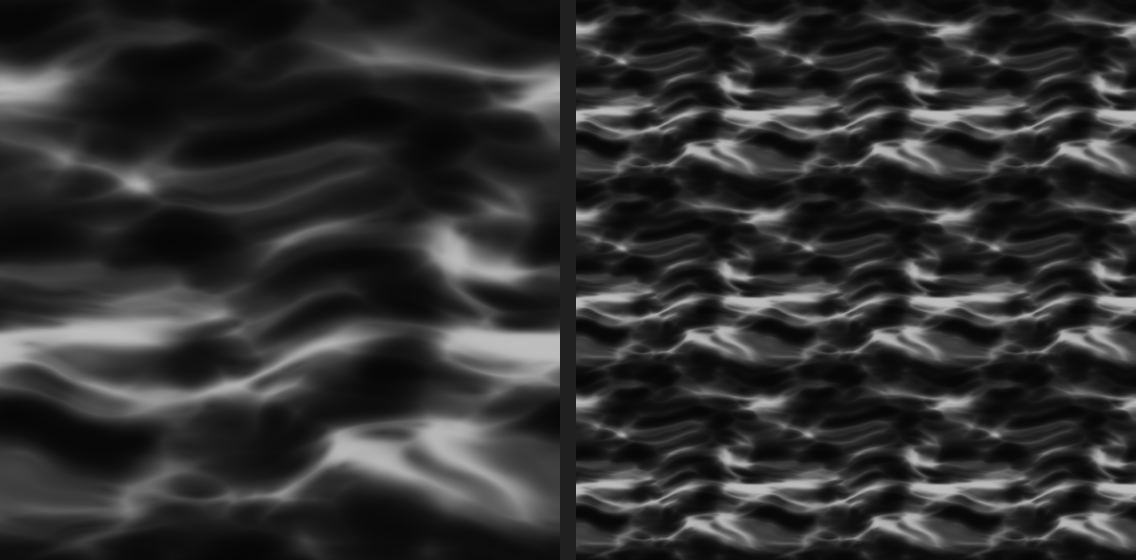
Left, the tile; right, the same tile 3 across and 3 down.
Write a three.js fragment shader that draws this texture.

```glsl
// Tiling grey caustics: stretched light ridges with fine folds around dark, lens-shaped pools.
varying vec2 vUv;

vec2 hash2(vec2 p) {
  vec3 q = fract(p.xyx * vec3(0.1031, 0.1030, 0.0973));
  q += dot(q, q.yzx + 33.33);
  return fract((q.xx + q.yz) * q.zy);
}

// Two channels of smooth value noise that wrap after a whole number of cells
vec2 wrapNoise(vec2 uv, vec2 cells, float seed) {
  vec2 p = uv * cells;
  vec2 base = floor(p);
  vec2 f = p - base;
  f = f * f * f * (f * (f * 6.0 - 15.0) + 10.0);
  vec2 a = hash2(mod(base, cells) + seed);
  vec2 b = hash2(mod(base + vec2(1.0, 0.0), cells) + seed);
  vec2 c = hash2(mod(base + vec2(0.0, 1.0), cells) + seed);
  vec2 d = hash2(mod(base + 1.0, cells) + seed);
  return mix(mix(a, b, f.x), mix(c, d, f.x), f.y);
}

// Smoothed distance to the nearest scattered point, each with its own slope
float poolDistance(vec2 uv, vec2 cells, float seed, float sharpness) {
  vec2 p = uv * cells;
  vec2 base = floor(p);
  float sum = 0.0;
  for (int y = -2; y <= 2; y++) {
    for (int x = -2; x <= 2; x++) {
      vec2 cell = base + vec2(float(x), float(y));
      vec2 id = mod(cell, cells) + seed;
      float slope = mix(0.7, 1.45, hash2(id + 57.0).x);
      float dist = length(cell + hash2(id) - p) * slope;
      sum += exp(-sharpness * dist);
    }
  }
  return max(-log(sum) / sharpness, 0.0);
}

void main() {
  // Bend the plane in three sizes so that ridges curve, fork and lean
  vec2 uv = vUv;
  uv += (wrapNoise(vUv, vec2(3.0, 4.0), 11.0) - 0.5) * vec2(0.22, 0.10);
  uv += (wrapNoise(vUv, vec2(6.0, 10.0), 37.0) - 0.5) * vec2(0.09, 0.04);
  uv += (wrapNoise(vUv, vec2(13.0, 23.0), 71.0) - 0.5) * vec2(0.035, 0.011);

  // Large pools, smaller folds in the lit areas and the finest ripples
  float pools = poolDistance(uv, vec2(3.0, 7.0), 5.0, 45.0);
  float folds = poolDistance(uv, vec2(5.0, 15.0), 83.0, 40.0);
  float ripples = poolDistance(uv, vec2(9.0, 27.0), 29.0, 30.0);

  // Uneven brightness over the whole surface
  float glow = 0.65 * wrapNoise(vUv, vec2(2.0, 3.0), 23.0).x
             + 0.35 * wrapNoise(uv, vec2(4.0, 8.0), 61.0).y;

  float detail = (0.4 + 2.5 * folds * folds) * (0.72 + 0.65 * ripples);
  float light = 1.3 * pow(pools, 2.5) * (0.4 + 1.2 * glow) * detail;
  light += 0.12 * glow * folds * folds;
  float grey = 0.025 + light / pow(1.0 + pow(light / 0.72, 4.0), 0.25);
  gl_FragColor = vec4(vec3(grey), 1.0);
}
```
